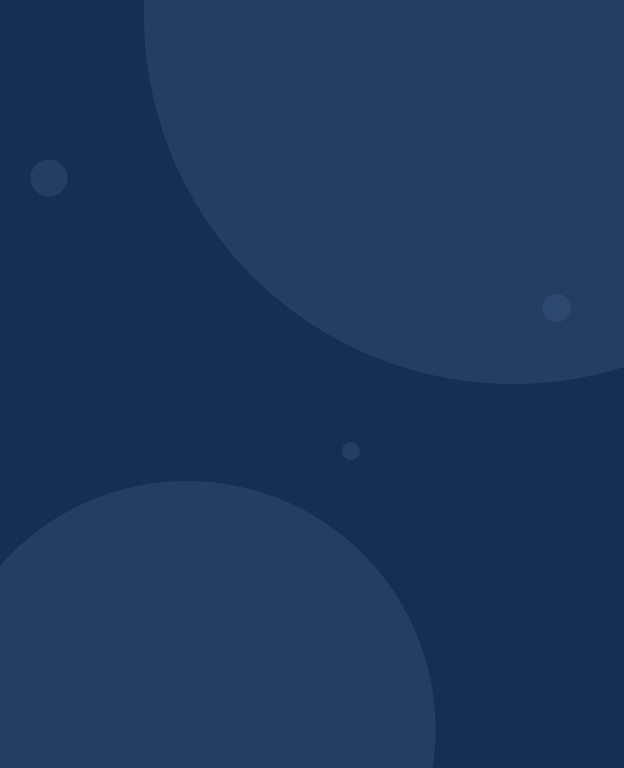
Write a Shadertoy shader that draws this background.

```glsl
// Navy backdrop with two large pale discs cut by the edges and three small dots.

const vec3 NAVY  = vec3(0.082, 0.180, 0.324);
const vec3 SLATE = vec3(0.141, 0.240, 0.380);
const vec3 STEEL = vec3(0.176, 0.288, 0.441);

// Signed distance to a circle, negative inside
float circleDistance(vec2 point, vec2 center, float radius) {
    return length(point - center) - radius;
}

// Lays an antialiased disc of the given colour over the base
vec3 paintDisc(vec3 base, vec3 tint, vec2 point, vec2 center, float radius, float pixel) {
    float dist = circleDistance(point, center, radius);
    float coverage = clamp(0.5 - dist / pixel, 0.0, 1.0);
    return mix(base, tint, coverage);
}

void mainImage(out vec4 fragColor, in vec2 fragCoord) {
    // Canvas height is one unit
    float pixel = 1.0 / iResolution.y;
    vec2 point = fragCoord * pixel;
    vec3 color = NAVY;

    // Large discs: upper right and lower left
    color = paintDisc(color, SLATE, point, vec2(0.6680, 0.9805), 0.4805, pixel);
    color = paintDisc(color, SLATE, point, vec2(0.2435, 0.0501), 0.3236, pixel);

    // Small dots: left, centre, and a brighter one on the upper disc
    color = paintDisc(color, SLATE, point, vec2(0.0638, 0.7682), 0.0241, pixel);
    color = paintDisc(color, SLATE, point, vec2(0.4570, 0.4128), 0.0117, pixel);
    color = paintDisc(color, STEEL, point, vec2(0.7246, 0.5990), 0.0182, pixel);

    fragColor = vec4(color, 1.0);
}
```
